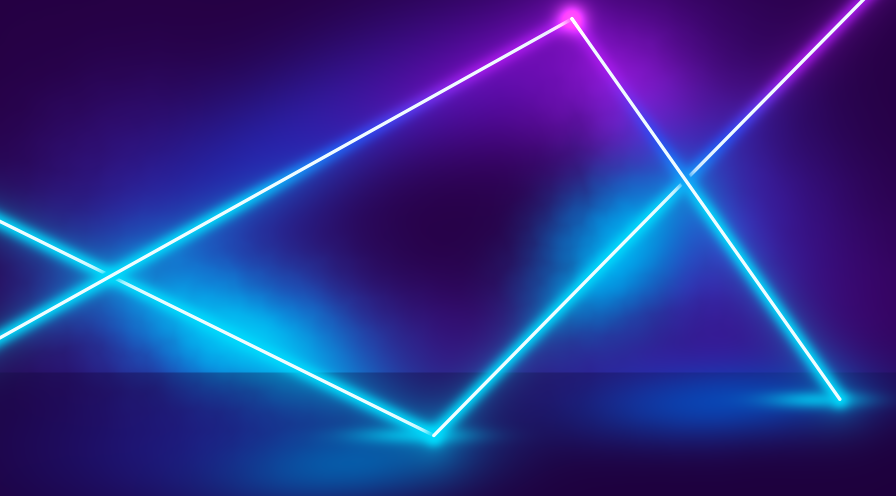
Write a WebGL 2 fragment shader that draws this background.

```glsl
#version 300 es
precision highp float;

uniform vec2 u_resolution;
out vec4 fragColor;

const vec3 NIGHT = vec3(0.145, 0.0, 0.26);
const vec3 PLUM = vec3(0.23, 0.01, 0.40);
const vec3 INDIGO = vec3(0.25, 0.12, 0.70);
const vec3 BLUE = vec3(0.10, 0.17, 0.70);
const vec3 VIOLET = vec3(0.42, 0.04, 0.76);
const vec3 MAGENTA = vec3(0.66, 0.10, 0.92);
const vec3 AZURE = vec3(0.0, 0.56, 0.90);
const vec3 CYAN = vec3(0.0, 0.86, 0.99);
const float HORIZON = 0.249;

vec2 hash2(vec2 p) {
    vec3 q = fract(vec3(p.xyx) * vec3(0.1031, 0.1030, 0.0973));
    q += dot(q, q.yzx + 33.33);
    return fract((q.xx + q.yz) * q.zy);
}

// Rounded billows: soft discs around jittered cell centres
float billow(vec2 p) {
    vec2 cell = floor(p);
    float nearest = 2.0;
    for (int y = -1; y <= 1; y++) {
        for (int x = -1; x <= 1; x++) {
            vec2 id = cell + vec2(x, y);
            vec2 d = id + 0.15 + 0.7 * hash2(id) - p;
            nearest = min(nearest, dot(d, d));
        }
    }
    return 1.0 - min(nearest, 1.0);
}

float smoke(vec2 p) {
    float sum = 0.0, weight = 0.55;
    for (int i = 0; i < 3; i++) {
        sum += weight * billow(p);
        p = p * 2.1 + 7.3;
        weight *= 0.5;
    }
    return sum;
}

// Elliptical falloff, turned by an angle
float glow(vec2 p, vec2 centre, vec2 radii, float angle) {
    vec2 d = p - centre;
    float c = cos(angle), s = sin(angle);
    d = vec2(c * d.x + s * d.y, c * d.y - s * d.x) / radii;
    return exp(-dot(d, d));
}

float segment(vec2 p, vec2 a, vec2 b) {
    vec2 ab = b - a;
    return length(p - a - ab * clamp(dot(p - a, ab) / dot(ab, ab), 0.0, 1.0));
}

// Tube light: wide halo, saturated sleeve, white core
vec3 neon(vec3 base, float d, vec3 tint, float coreMask, float px) {
    vec3 col = mix(base, tint, 0.42 * exp(-d / 0.035));
    col = mix(col, tint, 0.85 * exp(-d * d / 0.0003));
    float core = 1.0 - smoothstep(0.0034 - px * 0.6, 0.0034 + px * 0.6, d);
    return mix(col, vec3(0.94, 0.99, 1.0), core * coreMask);
}

// Dark room with coloured haze
vec3 room(vec2 p) {
    float puff = smoke(p * 6.0);
    vec2 w = p + 0.045 * (vec2(puff, smoke(p * 6.0 + 19.0)) - 0.65);
    float density = 0.72 + 0.42 * puff;

    vec3 col = mix(NIGHT, PLUM, 0.75 * glow(w, vec2(0.92, 0.32), vec2(0.3, 0.15), 0.0));
    col = mix(col, PLUM, 0.8 * glow(w, vec2(1.72, 0.40), vec2(0.22, 0.2), 0.0));
    col = mix(col, INDIGO, 0.36 * density * glow(w, vec2(0.28, 0.66), vec2(0.22, 0.2), 0.0));
    col = mix(col, BLUE, 0.85 * glow(p, vec2(0.56, 0.68), vec2(0.36, 0.15), 0.51));
    col = mix(col, VIOLET, 0.70 * glow(p, vec2(1.02, 0.84), vec2(0.38, 0.17), 0.3));
    col = mix(col, MAGENTA, 0.72 * density * glow(w, vec2(1.28, 0.80), vec2(0.18, 0.14), -0.5));
    col = mix(col, INDIGO, 0.90 * density * glow(w, vec2(1.45, 0.53), vec2(0.23, 0.27), 0.0));
    col = mix(col, INDIGO, 0.75 * density * glow(w, vec2(0.48, 0.33), vec2(0.42, 0.24), -0.3));
    col = mix(col, INDIGO, 0.65 * glow(w, vec2(1.36, 0.25), vec2(0.32, 0.10), 0.0));
    col = mix(col, NIGHT, 0.65 * glow(p, vec2(0.88, 0.55), vec2(0.22, 0.15), 0.0));

    // Bright clouds beside the tubes
    col = mix(col, AZURE, 0.88 * density * glow(w, vec2(0.50, 0.32), vec2(0.30, 0.155), -0.42));
    col = mix(col, CYAN, 0.70 * glow(w, vec2(0.50, 0.32), vec2(0.19, 0.085), -0.42));
    col = mix(col, AZURE, 0.95 * density * glow(w, vec2(1.25, 0.50), vec2(0.19, 0.13), 0.85));
    return mix(col, CYAN, 0.25 * glow(w, vec2(1.25, 0.50), vec2(0.11, 0.07), 0.85));
}

// Floor shade and pools of reflected light
vec3 addFloor(vec3 col, vec2 p, float px) {
    float ground = 1.0 - smoothstep(HORIZON - px, HORIZON + px, p.y);
    vec3 shade = mix(col * 0.82, vec3(0.11, 0.0, 0.30), 0.25);
    col = mix(col, shade, ground);
    col = mix(col, BLUE, 0.40 * glow(p, vec2(0.38, 0.08), vec2(0.36, 0.14), 0.0));
    col = mix(col, vec3(0.0, 0.42, 0.72), 0.78 * glow(p, vec2(0.70, 0.065), vec2(0.24, 0.075), 0.1));
    col = mix(col, vec3(0.02, 0.30, 0.75), 0.85 * glow(p, vec2(1.45, 0.19), vec2(0.28, 0.075), 0.06));
    col = mix(col, CYAN, 0.65 * glow(p, vec2(0.83, 0.122), vec2(0.12, 0.018), 0.0));
    return mix(col, CYAN, 0.70 * glow(p, vec2(1.64, 0.194), vec2(0.10, 0.018), 0.0));
}

void main() {
    vec2 p = gl_FragCoord.xy / u_resolution * vec2(1.803, 1.0);
    float px = 1.0 / u_resolution.y;
    vec2 apex = vec2(1.151, 0.962), foot = vec2(0.873, 0.122);
    float rise = segment(p, vec2(-0.1, 0.263), apex);
    float fall = segment(p, apex, vec2(1.690, 0.195));
    float leftBeam = segment(p, vec2(-0.1, 0.603), foot);
    float rightBeam = segment(p, foot, vec2(1.835, 1.1));

    vec3 tint = mix(CYAN, vec3(0.16, 0.30, 0.95), smoothstep(0.56, 0.74, p.y));
    tint = mix(tint, MAGENTA, smoothstep(0.70, 0.88, p.y));
    vec3 col = addFloor(room(p), p, px);
    col = neon(col, leftBeam, tint, smoothstep(0.010, 0.014, rise), px);
    col = neon(col, rightBeam, tint, smoothstep(0.010, 0.014, fall), px);
    col = neon(col, rise, tint, 1.0, px);
    col = neon(col, fall, tint, 1.0, px);
    col += vec3(0.55, 0.22, 0.35) * glow(p, apex, vec2(0.03), 0.0);
    fragColor = vec4(clamp(col, 0.0, 1.0), 1.0);
}
```
